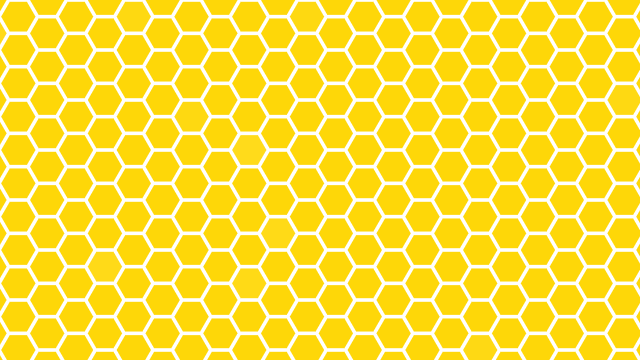
Give the GLSL for this pattern, as a WebGL 2 fragment shader.

```glsl
#version 300 es
precision highp float;
// Honeycomb of regular flat-topped hexagons: yellow cells parted by white lines.
// The nearest of two interleaved rectangular lattices of centres gives the cell,
// its hexagonal distance gives the line, and a hash lightens a few cells.

uniform vec2 u_resolution;
out vec4 fragColor;

const float ROWS = 10.8;                  // cells per canvas height
const vec2 ORIGIN = vec2(0.55, 0.30);     // first cell centre, in cell heights
const float LINE_WIDTH = 0.108;           // in cell heights
const float PALE_SHARE = 0.045;           // fraction of lightened cells
const vec3 YELLOW = vec3(0.995, 0.842, 0.030);
const vec3 PALE_YELLOW = vec3(1.0, 0.860, 0.115);
const vec3 WHITE = vec3(1.0);

const vec2 LATTICE = vec2(1.7320508, 1.0); // two columns wide, one cell high
const vec2 SLANT = vec2(0.8660254, 0.5);   // normal of the slanted sides

// Integer hash of a cell index, giving 0..1
float hash(ivec2 cell) {
    uvec2 u = uvec2(cell + 1024);
    uint h = u.x * 0x9E3779B1u ^ u.y * 0x85EBCA77u;
    h = (h ^ (h >> 15)) * 0x2C1B3C6Du;
    h = (h ^ (h >> 12)) * 0x297A2D39u;
    h ^= h >> 15;
    return float(h >> 8) / 16777216.0;
}

// Distance from the centre along the nearest side normal; 0.5 on the border
float hexDistance(vec2 p) {
    p = abs(p);
    return max(p.y, dot(p, SLANT));
}

void main() {
    vec2 p = gl_FragCoord.xy / u_resolution.y * ROWS - ORIGIN;
    float pixel = ROWS / u_resolution.y;

    // Nearest centre among even and odd columns
    vec2 evenCell = floor(p / LATTICE + 0.5);
    vec2 oddCell = floor(p / LATTICE) + 0.5;
    vec2 toEven = p - evenCell * LATTICE;
    vec2 toOdd = p - oddCell * LATTICE;
    bool isEven = dot(toEven, toEven) < dot(toOdd, toOdd);
    vec2 cell = isEven ? evenCell : oddCell;
    vec2 local = isEven ? toEven : toOdd;

    // Occasional paler cell, by a varying amount
    float pick = hash(ivec2(round(cell * 2.0)));
    float pale = pick < PALE_SHARE ? mix(1.0, 0.4, pick / PALE_SHARE) : 0.0;
    vec3 color = mix(YELLOW, PALE_YELLOW, pale);

    // Antialiased line around the cell
    float inset = 0.5 - 0.5 * LINE_WIDTH;
    float line = clamp((hexDistance(local) - inset) / pixel + 0.5, 0.0, 1.0);
    fragColor = vec4(mix(color, WHITE, line), 1.0);
}
```
